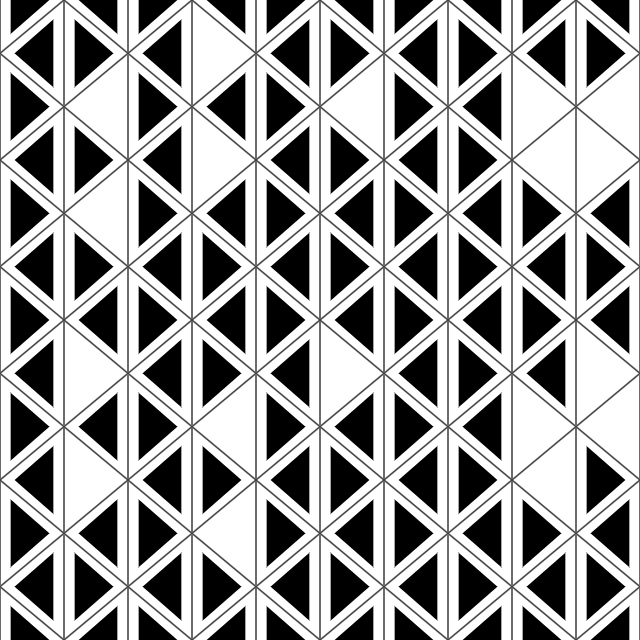
Give the GLSL for this pattern, as a Shadertoy shader.

```glsl
// Ten columns of interlocking triangles ruled with thin grey lines on white.
// Each cell is folded into apex-relative coordinates and holds an inset black
// triangle; a few columns leave cells empty at their own periodic rhythm.

const float COLUMNS = 10.0;
const float ROWS = 12.0;             // half-cell steps from top to bottom
const float LINE_HALF_WIDTH = 0.0012;
const vec3 PAPER = vec3(1.0);
const vec3 INK = vec3(0.0);
const vec3 LINE_GREY = vec3(0.24);

// Empty-cell rhythms: column, period in rows, first and second empty row
const vec4 RHYTHMS[5] = vec4[5](
    vec4(1, 5, 2, 4), vec4(3, 7, 1, 3), vec4(5, 5, 2, 2),
    vec4(8, 6, 2, 3), vec4(9, 5, 2, 3));

bool isEmptyCell(float column, float row) {
    column = mod(column, COLUMNS);
    row = mod(row, ROWS);
    for (int i = 0; i < 5; i++) {
        vec4 rhythm = RHYTHMS[i];
        float phase = mod(row, rhythm.y);
        if (column == rhythm.x && (phase == rhythm.z || phase == rhythm.w)) return true;
    }
    return false;
}

// Odd column-plus-row cells point left, even ones point right
float distanceFromApex(float column, float row, float across) {
    return mod(column + row, 2.0) > 0.5 ? across : 1.0 - across;
}

// Signed distance to the edge lines of a triangle: apex at x = apex, upright
// base at x = base, symmetric about y = 0; negative inside
float triangleDistance(vec2 p, float apex, float base, float halfHeight) {
    vec2 slant = normalize(vec2(-halfHeight, base - apex));
    return max(p.x - base, dot(vec2(p.x - apex, abs(p.y)), slant));
}

float coverage(float dist, float blur) {
    return 1.0 - smoothstep(-blur, blur, dist);
}

void mainImage(out vec4 fragColor, in vec2 fragCoord) {
    float pixel = 1.0 / iResolution.y;
    vec2 uv = fragCoord * pixel;
    vec2 cellSize = vec2(1.0 / COLUMNS, 1.0 / ROWS);
    vec2 grid = vec2(uv.x, 1.0 - uv.y) / cellSize;

    // Find the triangle that owns this point
    float column = floor(grid.x);
    float row = floor(grid.y);
    float across = fract(grid.x);
    if (fract(grid.y) > distanceFromApex(column, row, across)) row += 1.0;

    // Fold the point so that its triangle starts at the apex and opens along x
    vec2 p = vec2(distanceFromApex(column, row, across), grid.y - row) * cellSize;

    // Inset black triangle
    float inset = triangleDistance(p, 0.0228, 0.0834, 0.053);
    float filled = isEmptyCell(column, row) ? 0.0 : coverage(inset, 0.6 * pixel);
    vec3 color = mix(PAPER, INK, filled);

    // Thin lines along the cell edges
    float edge = abs(triangleDistance(p, 0.0, cellSize.x, cellSize.y));
    color = mix(color, LINE_GREY, coverage(edge - LINE_HALF_WIDTH, 0.75 * pixel));

    fragColor = vec4(color, 1.0);
}
```
